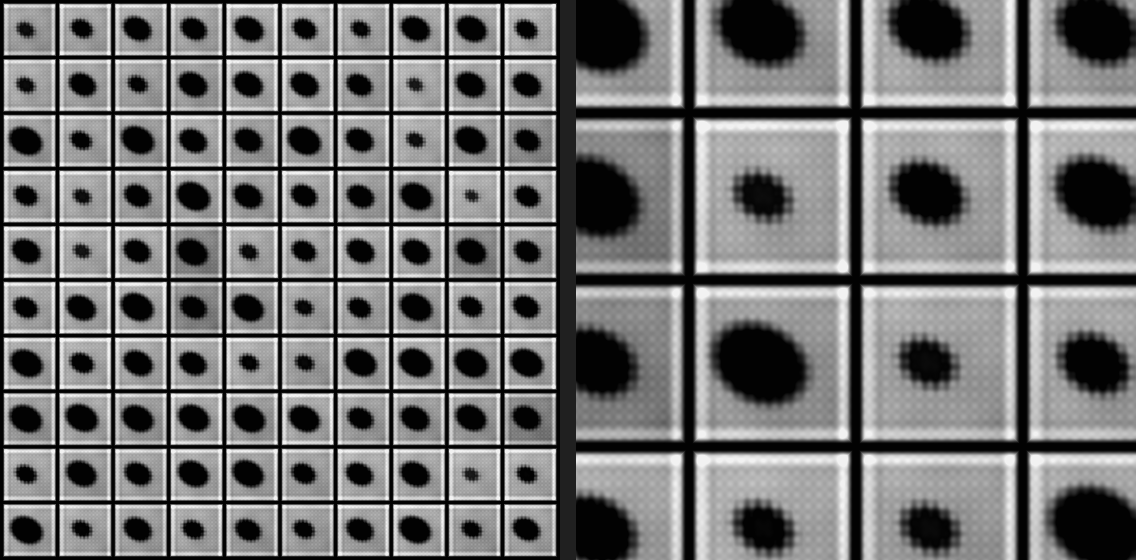
Left: the whole. Right: its middle third, enlarged.
This pattern is drawn by a three.js fragment shader. Its source:

```glsl
// Ten by ten grid of grey bevelled tiles, each with a soft tilted black oval.
#define TILES 10.0
#define PITCH 30.0
#define GAP 2.0
#define TILE_GREY 0.645
#define SMALL_OVAL 3.4
#define LARGE_OVAL 9.6
#define OVAL_RATIO 0.76
#define OVAL_TILT 0.48
#define OVAL_CENTRE vec2(-1.9, 0.3)
#define GRAIN 0.028
#define PI 3.14159265

varying vec2 vUv;

float hash(vec2 p) {
  return fract(sin(dot(p, vec2(127.1, 311.7))) * 4375.85);
}

// Approximate signed distance to the tilted oval, negative inside
float ovalDistance(vec2 p, float radius) {
  float c = cos(OVAL_TILT), s = sin(OVAL_TILT);
  vec2 q = vec2(c * p.x - s * p.y, s * p.x + c * p.y);
  return (length(q / vec2(1.0, OVAL_RATIO)) - radius) * 0.87;
}

// Soft line of the given width at an inset from each side
vec4 insetLines(vec4 sides, float inset, float width) {
  vec4 t = (sides - inset) / width;
  return exp(-t * t);
}

// Layered sines, varying slowly over the tile
float mottle(vec2 p, float phase) {
  return 0.6 * sin(0.43 * p.x + 0.21 * p.y + phase)
       + 0.4 * sin(0.67 * p.y - 0.38 * p.x + phase * 1.7);
}

void main() {
  vec2 grid = vUv * (TILES * PITCH + GAP) - 0.5 * GAP;
  vec2 cell = clamp(floor(grid / PITCH), 0.0, TILES - 1.0);
  vec2 p = grid - (cell + 0.5) * PITCH;
  float halfTile = 0.5 * (PITCH - GAP);
  float phase = 6.2832 * hash(cell + 31.0);

  // Tile face: most are mid grey, a few are much darker
  float darkTile = step(0.95, hash(cell + 57.0));
  float shade = TILE_GREY + 0.07 * (hash(cell + 13.0) - 0.5) - 0.12 * darkTile;
  shade += 0.0035 * (p.y - p.x) + 0.022 * mottle(p, phase);

  // Fine woven grain, two units per thread
  vec2 thread = sin(PI * p + 0.4);
  shade += GRAIN * (thread.x * thread.y + 0.35 * (thread.x + thread.y));

  // Bright rims with a faint groove inside; order is left, bottom, right, top
  vec4 sides = halfTile + vec4(p, -p);
  float rimGain = 0.8 + 0.4 * hash(cell + 83.0);
  shade += rimGain * dot(insetLines(sides, 1.3, 1.0), vec4(0.16, 0.22, 0.27, 0.20));
  shade -= dot(insetLines(sides, 3.2, 0.8), vec4(0.06, 0.03, 0.03, 0.05));

  // Oval: smaller ones are fainter and show more of the weave
  float size = sqrt(hash(cell + 5.0));
  float radius = mix(SMALL_OVAL, LARGE_OVAL, size);
  vec2 drift = vec2(hash(cell + 71.0), hash(cell + 97.0)) - 0.5;
  float d = ovalDistance(p - OVAL_CENTRE - 0.8 * drift, radius);
  d += mix(0.65, 0.2, size) * (0.7 * thread.x + 0.5 * thread.y);
  float ink = 1.0 - smoothstep(-1.9, 1.7, d);
  shade *= 1.0 - ink * mix(0.82, 1.0, smoothstep(0.1, 0.45, size));
  shade -= 0.05 * exp(-0.1 * d * d);

  // Black gaps between tiles
  float edge = min(min(sides.x, sides.y), min(sides.z, sides.w));
  shade *= smoothstep(-0.5, 0.7, edge);
  gl_FragColor = vec4(vec3(clamp(shade, 0.008, 0.95)), 1.0);
}
```
